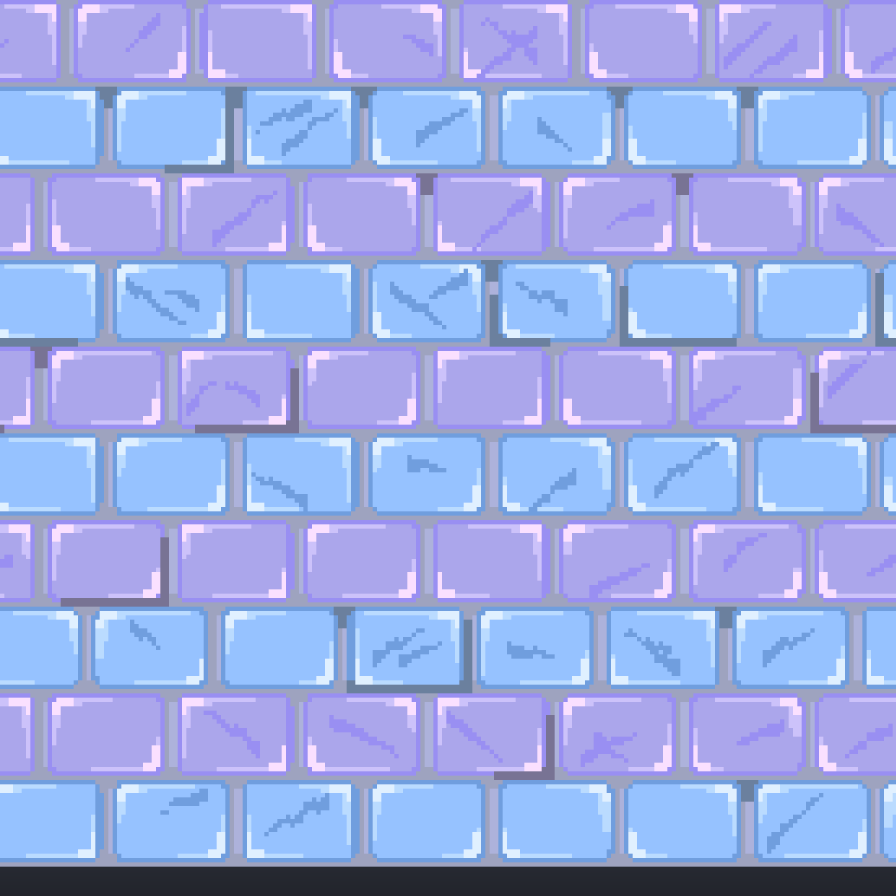
A Shadertoy shader for this texture:

```glsl
// Pixel-art brick wall: ten courses of glazed bricks, alternately lilac and blue,
// above a dark floor strip. Coordinates snap to square cells; each brick is a
// rounded box with hashed glints, cracks and shadows. Cell edges are supersampled.

#define COURSES 10.0
#define BRICKS 7.0
#define FLOOR_HEIGHT 0.0326
#define COURSE_CELLS 20.0
#define JOINT_CELLS 2.6
#define CORNER_RADIUS 3.0
#define CRACK_CHANCE 0.33
#define SHADOW_CHANCE 0.24
#define DRIP_CHANCE 0.14
#define SAMPLES 3

const vec3 FLOOR_COLOR  = vec3(0.14, 0.15, 0.18);
const vec3 MORTAR       = vec3(0.62, 0.64, 0.75);
const vec3 MORTAR_LIGHT = vec3(0.68, 0.70, 0.86);
const vec3 LILAC        = vec3(0.67, 0.65, 0.92);
const vec3 LILAC_EDGE   = vec3(0.60, 0.56, 0.95);
const vec3 LILAC_LIGHT  = vec3(0.80, 0.76, 0.98);
const vec3 LILAC_GLINT  = vec3(0.98, 0.88, 1.00);
const vec3 LILAC_SHADE  = vec3(0.47, 0.45, 0.58);
const vec3 BLUE         = vec3(0.59, 0.76, 1.00);
const vec3 BLUE_EDGE    = vec3(0.44, 0.62, 0.87);
const vec3 BLUE_LIGHT   = vec3(0.73, 0.86, 1.00);
const vec3 BLUE_GLINT   = vec3(0.88, 0.94, 1.00);
const vec3 BLUE_SHADE   = vec3(0.42, 0.50, 0.62);

float hash(vec2 p) {
    vec3 q = fract(vec3(p.xyx) * 0.1031);
    q += dot(q, q.yzx + 33.33);
    return fract((q.x + q.y) * q.z);
}

float roundedBox(vec2 p, vec2 size, float radius) {
    vec2 q = abs(p) - size + radius;
    return length(max(q, 0.0)) + min(max(q.x, q.y), 0.0) - radius;
}

// L-shaped band; "inset" holds the distances from the two sides of a corner
bool cornerBand(vec2 inset, vec2 reach, float width) {
    return min(inset.x, inset.y) < width && all(lessThan(inset, reach));
}

// Jagged streak that tapers away from its starting point
bool crack(vec2 p, vec2 seed) {
    float side = hash(seed + 1.7) < 0.5 ? -1.0 : 1.0;
    vec2 start = vec2(-side * mix(2.0, 12.0, hash(seed + 2.3)),
                      mix(-7.0, 7.0, hash(seed + 3.1)));
    float t = (p.x - start.x) * side;
    float reach = mix(7.0, 17.0, hash(seed + 4.9));
    float slope = -sign(start.y) * mix(0.3, 0.95, hash(seed + 5.3));
    float jag = 1.6 * (hash(seed + floor(t / 3.0)) - 0.5);
    float thickness = mix(1.7, 0.4, t / reach);
    return t > 0.0 && t < reach && abs(p.y - start.y - slope * t - jag) < thickness;
}

vec3 wall(vec2 uv) {
    if (uv.y < FLOOR_HEIGHT)
        return FLOOR_COLOR * mix(0.94, 1.08, uv.y / FLOOR_HEIGHT);

    // Snap to cells, then find the course and the brick
    float cellSize = (1.0 - FLOOR_HEIGHT) / (COURSES * COURSE_CELLS);
    float pitch = 1.0 / (BRICKS * cellSize);
    vec2 cell = floor(vec2(uv.x, uv.y - FLOOR_HEIGHT) / cellSize) + 0.5;
    float course = COURSES - 1.0 - floor(cell.y / COURSE_CELLS);
    bool blue = mod(course, 2.0) > 0.5;
    float shift = blue ? 0.84 : 0.33;
    if (course < 0.5) shift += 0.20;
    if (course == 7.0) shift -= 0.16;
    float along = cell.x / pitch - shift;
    vec2 id = vec2(mod(floor(along), BRICKS), course) * 7.13 + 5.0;
    vec2 p = vec2((fract(along) - 0.5) * pitch,
                  mod(cell.y, COURSE_CELLS) - 0.5 * COURSE_CELLS - 0.5);
    vec2 size = vec2(pitch - JOINT_CELLS, COURSE_CELLS - 1.0) * 0.5;
    float d = roundedBox(p, size, CORNER_RADIUS);

    vec3 edge = blue ? BLUE_EDGE : LILAC_EDGE;
    vec3 shade = blue ? BLUE_SHADE : LILAC_SHADE;
    vec3 color = blue ? BLUE : LILAC;

    // Glazed face: light rims and glints at two opposite corners
    float flip = hash(id + 0.4) < 0.5 ? -1.0 : 1.0;
    vec2 q = p * vec2(flip, 1.0);
    vec2 inner = size - 1.1;
    vec2 reachA = vec2(mix(12.0, 23.0, hash(id + 6.1)), mix(7.0, 15.0, hash(id + 7.7)));
    vec2 reachB = vec2(mix(7.0, 19.0, hash(id + 8.3)), mix(6.0, 13.0, hash(id + 9.2)));
    if (cornerBand(inner - q, reachA, 1.1) || cornerBand(inner + q, reachB, 1.1)
        || cornerBand(inner - q, vec2(7.0), 2.1))
        color = blue ? BLUE_LIGHT : LILAC_LIGHT;
    if (cornerBand(inner - q, vec2(5.0, 4.0), 1.6) || cornerBand(inner + q, vec2(4.0, 6.0), 1.6))
        color = blue ? BLUE_GLINT : LILAC_GLINT;

    // Cracks and outline
    for (float i = 0.0; i < 2.0; i++) {
        vec2 seed = id + 31.0 * (i + 1.0);
        if (hash(seed) < CRACK_CHANCE && crack(p, seed)) color = edge;
    }
    if (d > -1.1) color = edge;

    // Mortar, with dark drips at the top of some joints
    if (d > 0.0) {
        color = p.x < 0.0 && abs(p.y) < size.y - 2.0 ? MORTAR_LIGHT : MORTAR;
        vec2 joint = vec2(mod(floor(along + 0.5), BRICKS), course) * 3.71 + 90.0;
        if (hash(joint) < DRIP_CHANCE && size.y - p.y < 5.0) color = shade;
    }

    // Shadow hugging one side and part of the bottom
    float side = hash(id + 12.6) < 0.5 ? -1.0 : 1.0;
    bool beside = p.x * side > size.x - 2.0 && p.y < mix(0.0, 9.0, hash(id + 13.8));
    bool below = p.y < 2.0 - size.y && p.x * side > mix(-14.0, 5.0, hash(id + 14.5));
    if (hash(id + 11.9) < SHADOW_CHANCE && d > -0.6 && (beside || below)) color = shade;
    return color;
}

void mainImage(out vec4 fragColor, in vec2 fragCoord) {
    vec3 sum = vec3(0.0);
    for (int i = 0; i < SAMPLES * SAMPLES; i++) {
        vec2 offset = (vec2(i % SAMPLES, i / SAMPLES) + 0.5) / float(SAMPLES) - 0.5;
        sum += wall((fragCoord + offset) / iResolution.xy);
    }
    fragColor = vec4(sum / float(SAMPLES * SAMPLES), 1.0);
}
```
